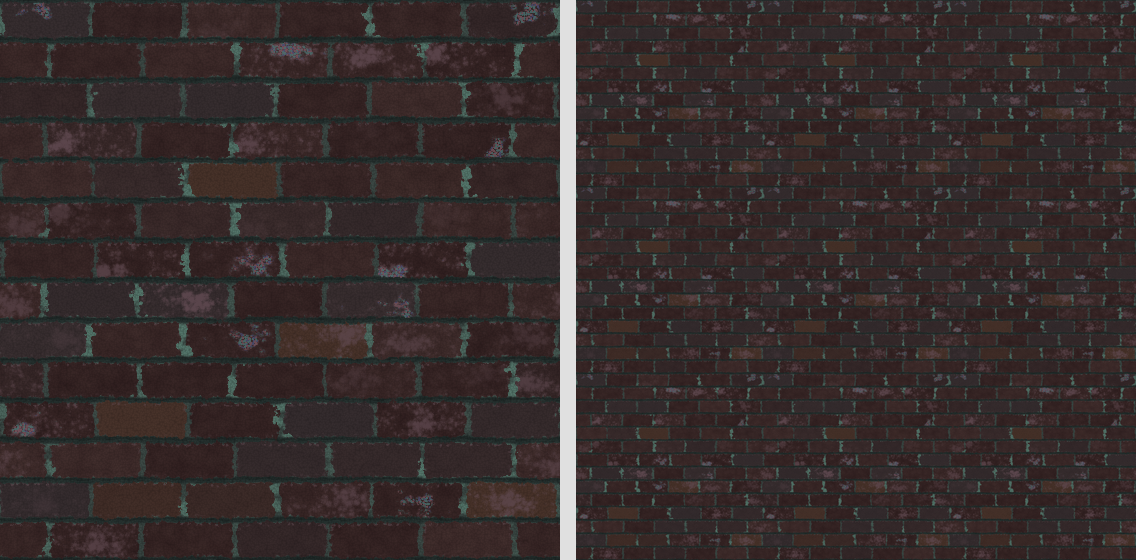
Left, the tile; right, the same tile 3 across and 3 down.
Reproduce this texture procedurally as a WebGL 2 fragment shader.

```glsl
#version 300 es
precision highp float;
uniform vec2 u_resolution;
out vec4 fragColor;

const float TAU = 6.2831853;
const vec2 BRICKS = vec2(6.0, 14.0);
const vec2 HALF_BRICK = vec2(0.0790, 0.0308);
const float CORNER = 0.006;

const vec3 BRICK_DEEP = vec3(0.185, 0.122, 0.122);
const vec3 BRICK_ROSE = vec3(0.235, 0.165, 0.160);
const vec3 BRICK_SLATE = vec3(0.185, 0.165, 0.175);
const vec3 BRICK_OCHRE = vec3(0.270, 0.190, 0.150);
const vec3 MORTAR_DARK = vec3(0.135, 0.175, 0.168);
const vec3 MORTAR_GREY = vec3(0.225, 0.270, 0.255);
const vec3 MORTAR_TEAL = vec3(0.300, 0.420, 0.380);
const vec3 BLOOM_MAUVE = vec3(0.380, 0.290, 0.320);
const vec3 SPECK_PINK = vec3(0.480, 0.340, 0.380);
const vec3 SPECK_BLUE = vec3(0.300, 0.320, 0.480);
const vec3 SPECK_TEAL = vec3(0.300, 0.460, 0.460);

float hash(vec2 p) {
  vec3 q = fract(p.xyx * vec3(0.1031, 0.1030, 0.0973));
  q += dot(q, q.yzx + 33.33);
  return fract((q.x + q.y) * q.z);
}

vec2 hash2(vec2 p) {
  return vec2(hash(p + 3.7), hash(p + 61.3));
}

// Wrapping cellular noise: x = nearest distance, y = random value of that cell
vec2 cellular(vec2 uv, vec2 period) {
  vec2 p = uv * period, cell = floor(p);
  vec2 nearest = vec2(9.0, 0.0);
  for (int y = -1; y <= 1; y++) {
    for (int x = -1; x <= 1; x++) {
      vec2 c = cell + vec2(x, y);
      vec2 id = mod(c, period) + period;
      float d = length(c + hash2(id) - p);
      if (d < nearest.x) nearest = vec2(d, hash(id + 17.0));
    }
  }
  return nearest;
}

// Octaves of cellular noise, averaging near 0.57
float blotches(vec2 uv, vec2 period) {
  float sum = 0.0, weight = 0.53;
  for (int i = 0; i < 4; i++) {
    sum += weight * (1.0 - cellular(uv, period).x);
    period *= 2.0;
    weight *= 0.5;
  }
  return sum;
}

// Layered sines that bend the courses slightly
vec2 wobble(vec2 uv) {
  vec2 a = sin(TAU * (uv.yx * vec2(9.0, 5.0) + uv * vec2(4.0, 3.0)));
  vec2 b = sin(TAU * (uv.yx * vec2(31.0, 23.0) - uv * vec2(17.0, 29.0)));
  return 0.0010 * a + 0.0006 * b;
}

float roundedBox(vec2 p, vec2 halfSize, float radius) {
  vec2 e = abs(p) - halfSize + radius;
  return length(max(e, 0.0)) + min(max(e.x, e.y), 0.0) - radius;
}

vec3 brickColor(vec2 id, float mottle, float grain) {
  float tone = hash(id + 5.0);
  vec3 c = mix(BRICK_DEEP, BRICK_ROSE, 0.75 * tone * tone + 1.2 * (mottle - 0.5));
  c = mix(c, BRICK_SLATE, 0.75 * smoothstep(0.65, 0.95, hash(id + 23.0)));
  c = mix(c, BRICK_OCHRE, 0.8 * smoothstep(0.88, 0.98, hash(id + 41.0)));
  return c * (0.90 + 0.22 * grain);
}

vec3 speckColor(float pick) {
  return mix(SPECK_PINK, mix(SPECK_BLUE, SPECK_TEAL, step(0.6, pick)), step(0.4, pick));
}

vec3 mortarColor(float upright, float pale, float mottle, float grain) {
  vec3 c = mix(MORTAR_DARK, MORTAR_GREY, upright * 0.8 + 0.5 * (mottle - 0.55));
  c = mix(c, MORTAR_TEAL, upright * pale * smoothstep(0.40, 0.65, mottle));
  return c * (0.82 + 0.32 * grain);
}

void main() {
  vec2 uv = gl_FragCoord.xy / u_resolution;
  float mottle = blotches(uv, vec2(28.0, 32.0));
  float fine = blotches(uv, vec2(90.0, 84.0));
  float grain = 1.0 - cellular(uv, vec2(260.0)).x;

  // Running bond with a little drift in each course
  vec2 p = uv + wobble(uv);
  float row = mod(floor(p.y * BRICKS.y), BRICKS.y);
  float shift = 0.5 * mod(row + 1.0, 2.0) + 0.08 * (hash(vec2(row, 7.0)) - 0.5);
  vec2 grid = p * BRICKS + vec2(shift, 0.0);
  vec2 id = mod(floor(grid), BRICKS);
  vec2 joint = vec2(mod(floor(grid.x + 0.5), BRICKS.x), row);
  vec2 q = (fract(grid) - 0.5) / BRICKS;
  q += (hash2(id) - 0.5) * vec2(0.004, 0.002);

  // Chipped brick outline, eaten further beside pale joints
  float pale = smoothstep(0.25, 0.95, hash(joint + 71.0));
  float upright = 1.0 - smoothstep(HALF_BRICK.y - 0.004, HALF_BRICK.y + 0.002, abs(q.y));
  float chip = 0.012 * (fine - 0.57);
  chip += 0.016 * pale * pale * upright * smoothstep(0.60, 0.85, mottle)
        * smoothstep(0.055, 0.078, abs(q.x));
  float d = roundedBox(q, HALF_BRICK, CORNER) + chip;
  float soft = max(0.0013, 0.75 / u_resolution.y);
  float face = 1.0 - smoothstep(-soft, soft, d);

  // Pale bloom around a random spot on the worn bricks
  vec3 brick = brickColor(id, mottle, grain);
  vec2 spot = (hash2(id + 90.0) - 0.5) * vec2(0.13, 0.05);
  float near = exp(-dot((q - spot) / vec2(0.035, 0.022), (q - spot) / vec2(0.035, 0.022)));
  float wear = smoothstep(0.45, 1.0, hash(id + 130.0));
  float bloom = wear * smoothstep(0.50, 0.85, 0.5 * (mottle + fine) + 0.28 * near - 0.06);
  brick = mix(brick, BLOOM_MAUVE, 0.85 * bloom);

  // Coloured specks on the few most weathered bricks
  vec2 speck = cellular(uv, vec2(280.0));
  float flaked = step(0.88, hash(id + 170.0)) * smoothstep(0.62, 0.78, mottle * 0.8 + 0.35 * near);
  brick = mix(brick, speckColor(speck.y), 0.75 * flaked * (1.0 - smoothstep(0.4, 0.8, speck.x)));

  // Crumbly light rim, strongest along the upper edge
  float rim = smoothstep(-0.006, -0.001, d) * smoothstep(0.58, 0.75, fine);
  brick = mix(brick, BLOOM_MAUVE, rim * (0.2 + 0.35 * smoothstep(0.0, 0.03, q.y)));

  // Recessed mortar, shaded under each brick
  vec3 mortar = mortarColor(upright, pale, mottle, grain);
  mortar *= 1.0 - 0.15 * (1.0 - upright) * smoothstep(0.0, 0.03, -q.y);

  fragColor = vec4(mix(mortar, brick, face), 1.0);
}
```
